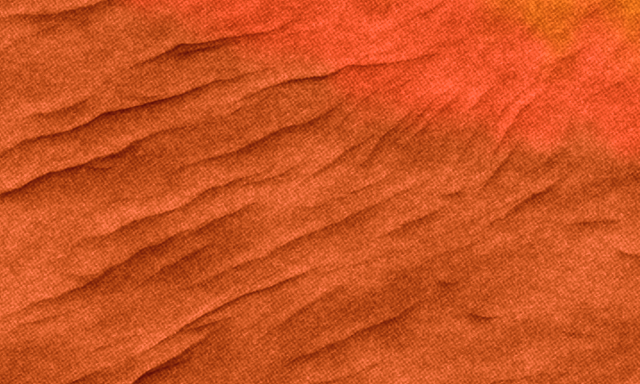
Reproduce this texture procedurally as a Shadertoy shader.

```glsl
// Crumpled orange cloth with diagonal folds, a woven grain and a red dye stain in the upper right.

float hash(vec2 p) {
    vec3 q = fract(p.xyx * 0.1031);
    q += dot(q, q.yzx + 33.33);
    return fract((q.x + q.y) * q.z);
}

float noise(vec2 p) {
    vec2 i = floor(p), f = fract(p);
    f = f * f * (3.0 - 2.0 * f);
    return mix(mix(hash(i), hash(i + vec2(1, 0)), f.x),
               mix(hash(i + vec2(0, 1)), hash(i + vec2(1, 1)), f.x), f.y);
}

float fbm(vec2 p) {
    float sum = 0.0, amp = 0.53;
    for (int i = 0; i < 4; i++) {
        sum += amp * noise(p);
        p = mat2(1.6, 1.2, -1.2, 1.6) * p + 7.3;
        amp *= 0.5;
    }
    return sum;
}

vec2 turn(vec2 p, float angle) {
    float c = cos(angle), s = sin(angle);
    return vec2(c * p.x + s * p.y, c * p.y - s * p.x);
}

// Relief of one fold: lit ridge above, crisp edge, shadow fading below
float crease(vec2 p, float angle, float halfLength, float width, float bend) {
    vec2 q = turn(p, angle);
    float along = q.x / halfLength;
    float across = q.y + bend * along * along;
    float taper = 1.0 - smoothstep(0.2, 1.0, abs(along));
    float shadow = exp(min(across, 0.0) / (width * (0.3 + 0.7 * taper)))
                 * (1.0 - smoothstep(0.0, 0.007, across));
    float ridge = (across - 0.017) / 0.012;
    return taper * (0.22 * exp(-ridge * ridge) - shadow);
}

float longFolds(vec2 p) {
    float relief = 0.0;
    for (int i = 0; i < 12; i++) {
        float k = float(i);
        float a = hash(vec2(k, 3.0)), b = hash(vec2(k, 17.0)), c = hash(vec2(k, 41.0));
        vec2 center = vec2(0.1 + 0.85 * fract(k * 0.618 + 0.35), 0.03 + 0.087 * k);
        float angle = 0.52 - 0.28 * center.y + 0.16 * (a - 0.5);
        relief += mix(0.38, 0.8, b) * crease(p - center, angle, mix(0.22, 0.52, c),
                                             mix(0.009, 0.03, a), 0.08 * (b - 0.5));
    }
    return relief;
}

float crinkles(vec2 p) {
    float relief = 0.0;
    for (int i = 0; i < 52; i++) {
        float k = float(i);
        float a = hash(vec2(k, 61.0)), b = hash(vec2(k, 83.0));
        vec2 center = fract(k * vec2(0.7549, 0.5698) + 0.2) * vec2(1.66, 1.0);
        // Every fifth crinkle joins the steep bunch right of the middle
        vec2 knot = vec2(1.25, 0.67);
        if (i % 5 == 0) center = mix(center, knot, 0.68);
        vec2 away = center - knot;
        float level = smoothstep(0.95, 1.3, center.x) * (1.0 - smoothstep(0.42, 0.58, center.y));
        float angle = mix(0.3, -0.03, level) + 0.6 * exp(-14.0 * dot(away, away)) + 0.5 * (a - 0.5);
        relief += mix(0.2, 0.5, b) * crease(p - center, angle, mix(0.05, 0.2, a),
                                            mix(0.005, 0.016, b), 0.04 * (a - 0.5));
    }
    return relief;
}

// Fine diagonal thread grid with uneven bright flecks
float weave(vec2 p) {
    vec2 t = turn(p, 0.62) * 6.2832 * 112.0;
    float threads = sin(t.x) * 0.5 + sin(t.y) * 0.5;
    float grain = noise(p * 215.0) - 0.5;
    float tufts = noise(turn(p, 0.4) * vec2(70.0, 130.0)) - 0.5;
    float fleck = smoothstep(0.75, 1.0, noise(turn(p, 0.4) * vec2(110.0, 180.0) + 31.0));
    return 0.18 * threads + 0.42 * grain + 0.16 * tufts + 0.24 * fleck;
}

void mainImage(out vec4 fragColor, in vec2 fragCoord) {
    vec2 p = fragCoord / iResolution.y;
    vec2 wobble = vec2(fbm(p * 5.0), fbm(p * 5.0 + 19.0)) - 0.5;
    vec2 cloth = p + 0.07 * wobble;

    // Dye stain with a soft, ragged lower border
    float border = 0.59 + 0.24 * (1.66 - p.x) * (1.66 - p.x);
    float depth = p.y - border + 0.2 * (fbm(p * 6.0 + 4.0) - 0.5);
    float dye = smoothstep(-0.04, 0.09, depth);
    float rimOffset = (depth + 0.05) / 0.05;
    float rim = exp(-rimOffset * rimOffset) * smoothstep(0.75, 1.0, p.x);

    // Light on the cloth: broad waves, small bumps, folds and threads
    vec2 grainWay = turn(cloth, 0.33);
    float light = 0.7 + 0.06 * dye - 0.2 * rim;
    light += 0.66 * (fbm(grainWay * vec2(2.0, 7.0)) - 0.5) * (1.0 - 0.4 * dye);
    light += 0.4 * (fbm(grainWay * vec2(12.0, 26.0) + 9.0) - 0.5);
    light += 0.3 * dye * (fbm(turn(cloth, 0.8) * vec2(12.0, 34.0)) - 0.5);
    light += (longFolds(cloth) + crinkles(cloth)) * (1.0 - 0.25 * dye);
    light = max(light, -0.35) + weave(p) * (0.6 + 0.4 * smoothstep(-0.2, 0.5, light));
    light = clamp(light, -0.7, 1.25);

    // Orange ramp, then red dye and the yellow corner
    vec3 color = vec3(0.50 + 0.42 * light, 0.14 + 0.28 * light, 0.04 + 0.18 * light * abs(light));
    color = mix(color, color * vec3(1.12, 0.91, 1.02), dye);
    float reach = length((p - vec2(1.66, 1.04)) * vec2(0.55, 1.3)) + 0.35 * (fbm(p * 9.0) - 0.5);
    float corner = 1.0 - smoothstep(0.0, 0.32, reach);
    color = mix(color, color * vec3(0.92, 1.22, 0.5), corner);

    fragColor = vec4(clamp(color, 0.0, 1.0), 1.0);
}
```
